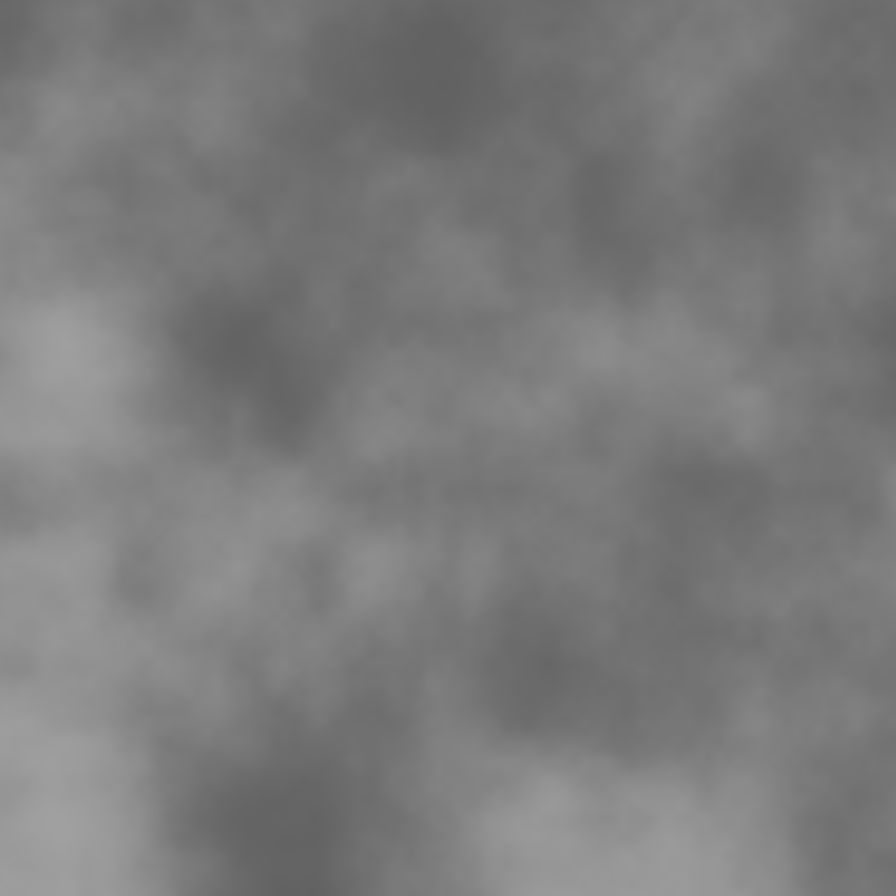
This texture is drawn by a Shadertoy shader. Its source:

```glsl
// Soft grey cloud or smoke: broad blurred patches with fainter, finer mottling.
// Octaves of smooth value noise are summed with a gentle tonal slope, then
// softly limited so that light and dark areas level off.

#define BASE_CELLS 2.9      // broad patches across the canvas
#define OCTAVES 6           // layers of detail
#define GAIN 0.5            // strength of each finer layer
#define MEAN_GREY 0.514     // middle tone
#define CONTRAST 0.62       // depth of the cloud patches
#define SLOPE vec2(0.04, -0.11) // tone change across the canvas
#define TONE_RANGE 0.15     // furthest departure from the middle tone
#define SEED 17

// Integer hash of a lattice cell, from 0 to 1
float hashCell(ivec2 cell, int layer) {
    uint h = uint(cell.x + 512) * 1597334677u;
    h ^= uint(cell.y + 512) * 3812015801u;
    h ^= uint(layer + SEED) * 2654435769u;
    h ^= h >> 16;
    h *= 2246822519u;
    h ^= h >> 13;
    h *= 3266489917u;
    h ^= h >> 16;
    return float(h >> 8) / 16777216.0;
}

// Value noise with quintic blending, from 0 to 1
float valueNoise(vec2 p, int layer) {
    ivec2 cell = ivec2(floor(p));
    vec2 f = fract(p);
    vec2 blend = f * f * f * (f * (f * 6.0 - 15.0) + 10.0);
    float bottom = mix(hashCell(cell, layer),
                       hashCell(cell + ivec2(1, 0), layer), blend.x);
    float top = mix(hashCell(cell + ivec2(0, 1), layer),
                    hashCell(cell + ivec2(1, 1), layer), blend.x);
    return mix(bottom, top, blend.y);
}

// Layered noise centred on zero
float cloud(vec2 p) {
    float sum = 0.0;
    float total = 0.0;
    float weight = 1.0;
    for (int layer = 0; layer < OCTAVES; layer++) {
        sum += weight * (valueNoise(p, layer) - 0.5);
        total += weight;
        weight *= GAIN;
        p = p * 2.0 + vec2(0.37, 0.61);
    }
    return sum / total;
}

void mainImage(out vec4 fragColor, in vec2 fragCoord) {
    vec2 uv = fragCoord / iResolution.xy;
    vec2 p = uv * vec2(iResolution.x / iResolution.y, 1.0);

    // Cloud patches over the tonal slope
    float tone = CONTRAST * cloud(p * BASE_CELLS) + dot(uv - 0.5, SLOPE);

    // Soft limit on the lightest and darkest areas
    float grey = MEAN_GREY + TONE_RANGE * tanh(tone / TONE_RANGE);

    fragColor = vec4(vec3(grey), 1.0);
}
```
